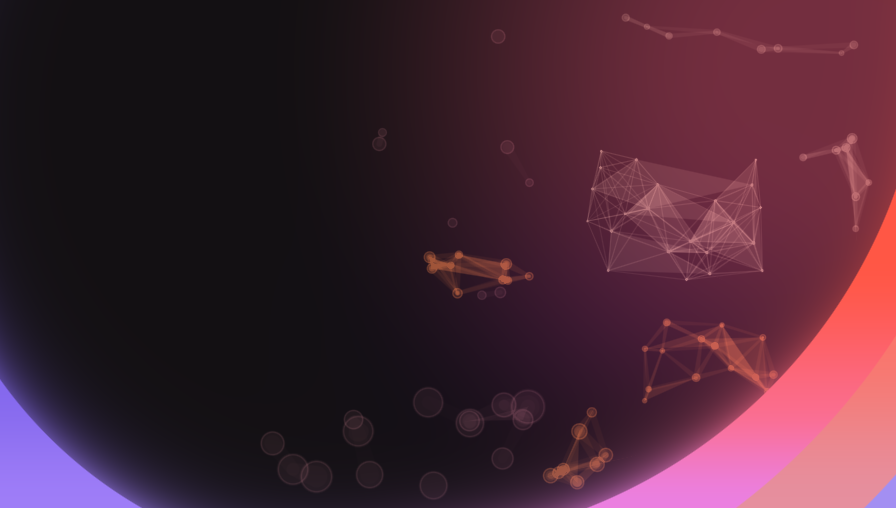
This background is drawn by a Shadertoy shader. Its source:

```glsl
// A dark disc with a maroon haze, rimmed by violet, pink and orange bands.
// Circles shape the bands; hashed node clusters draw webs, strands and rings.
// Lengths are in canvas heights, with the origin at the lower left.

vec2 hash2(float n) {
    vec3 v = fract(vec3(n) * vec3(0.1031, 0.1030, 0.0973));
    v += dot(v, v.yzx + 33.33);
    return fract((v.xx + v.yz) * v.zy);
}

float cover(float d) {
    return clamp(0.5 - d * iResolution.y / 1.4, 0.0, 1.0);
}

// Segment whose half width tapers from ra to rb
float taper(vec2 p, vec2 a, vec2 b, float ra, float rb) {
    vec2 ab = b - a;
    float h = clamp(dot(p - a, ab) / max(dot(ab, ab), 1e-6), 0.0, 1.0);
    return length(p - a - ab * h) - mix(ra, rb, h);
}

float side(vec2 p, vec2 a, vec2 b) {
    vec2 e = b - a;
    return (e.x * (p.y - a.y) - e.y * (p.x - a.x)) / max(length(e), 1e-4);
}

float triangle(vec2 p, vec2 a, vec2 b, vec2 c) {
    float turn = sign(side(c, a, b));
    return -min(turn * side(p, a, b), min(turn * side(p, b, c), turn * side(p, c, a)));
}

vec2 node(float i, float seed, vec2 spread) {
    return (hash2(i * 7.3 + seed) * 2.0 - 1.0) * spread;
}

float nodeRadius(float i, float seed, float size) {
    return size * (0.6 + 0.6 * hash2(i * 3.7 + seed + 91.0).x);
}

// Light of scattered rings, joined by struts wherever two lie within reach
float cluster(vec2 p, vec2 spread, int count, float size, float reach, float strut, float seed) {
    if (any(greaterThan(abs(p), spread + 0.05))) return 0.0;
    float light = 0.0;
    for (int i = 0; i < count; i++) {
        float fi = float(i);
        vec2 a = node(fi, seed, spread);
        float ra = nodeRadius(fi, seed, size);
        float d = length(p - a) - ra;
        light += 0.22 * cover(d) + 0.4 * cover(abs(d + 0.1 * ra) - 0.0012);
        for (int j = i + 1; j < count; j++) {
            vec2 b = node(float(j), seed, spread);
            float gap = length(b - a);
            if (gap > reach) continue;
            float rb = nodeRadius(float(j), seed, size);
            float fade = 1.0 - 0.6 * gap / reach;
            light += strut * fade * cover(taper(p, a, b, ra * 0.65, rb * 0.4));
        }
        // Facets span consecutive nodes that lie close together
        vec2 b = node(fi + 1.0, seed, spread);
        vec2 c = node(fi + 2.0, seed, spread);
        float girth = length(b - a) + length(c - b) + length(a - c);
        if (i + 2 < count && girth < reach * 3.2)
            light += 0.22 * cover(triangle(p, a, b, c));
    }
    return min(light, 1.0);
}

// Rim colour runs from violet through pink to orange
vec3 rimColor(vec2 p) {
    vec3 warm = mix(vec3(0.92, 0.50, 0.88), vec3(0.98, 0.44, 0.60), smoothstep(0.0, 0.2, p.y));
    warm = mix(warm, vec3(1.0, 0.34, 0.27), smoothstep(0.1, 0.5, p.y));
    vec3 violet = mix(vec3(0.62, 0.49, 0.97), vec3(0.52, 0.41, 0.93), smoothstep(0.0, 0.25, p.y));
    return mix(violet, warm, smoothstep(0.4, 1.1, p.x));
}

vec3 haze(vec2 p) {
    float warmth = smoothstep(1.1, 0.14, length(p - vec2(1.61, 0.86)));
    vec3 col = mix(vec3(0.075, 0.063, 0.073), vec3(0.45, 0.18, 0.245), warmth);
    vec2 q = (p - vec2(1.22, 0.36)) / vec2(0.42, 0.28);
    return col + vec3(0.01, -0.012, 0.05) * exp(-dot(q, q));
}

vec3 network(vec2 p) {
    vec3 amber = vec3(0.48, 0.25, 0.10), pale = vec3(0.36, 0.32, 0.26);
    vec3 dusk = vec3(0.23, 0.14, 0.15);
    vec3 col = pale * cluster(p - vec2(1.33, 0.59), vec2(0.20, 0.15), 22, 0.0020, 0.17, 0.45, 5.0);
    col += pale * 0.7 * cluster(p - vec2(1.46, 0.92), vec2(0.24, 0.07), 8, 0.007, 0.17, 0.25, 23.0);
    col += pale * 0.8 * cluster(p - vec2(1.65, 0.64), vec2(0.08, 0.10), 7, 0.009, 0.12, 0.25, 41.0);
    col += amber * cluster(p - vec2(0.95, 0.45), vec2(0.11, 0.05), 9, 0.010, 0.11, 0.22, 62.0);
    col += amber * cluster(p - vec2(1.40, 0.29), vec2(0.14, 0.08), 14, 0.007, 0.11, 0.24, 83.0);
    col += amber * cluster(p - vec2(1.14, 0.12), vec2(0.07, 0.07), 8, 0.015, 0.09, 0.20, 104.0);
    col += dusk * cluster(p - vec2(0.78, 0.11), vec2(0.26, 0.10), 14, 0.030, 0.09, 0.10, 127.0);
    col += dusk * cluster(p - vec2(0.90, 0.66), vec2(0.18, 0.29), 8, 0.013, 0.10, 0.15, 149.0);
    return col;
}

void mainImage(out vec4 fragColor, in vec2 fragCoord) {
    vec2 p = fragCoord / iResolution.y;

    // Disc edge blends a tight left arc into a wide right arc
    float leftArc = length(p - vec2(0.718, 0.764)) - 0.881;
    float rightArc = length(p - vec2(0.770, 0.982)) - 1.055;
    float disc = mix(leftArc, rightArc, smoothstep(0.4, 1.0, p.x));
    float outer = length(p - vec2(0.647, 1.060));

    // Bands outside the disc
    vec3 rim = rimColor(p);
    vec3 blush = mix(vec3(0.90, 0.56, 0.62), vec3(0.98, 0.46, 0.42), smoothstep(0.0, 0.35, p.y));
    vec3 bands = p.x > 1.0 ? mix(blush, rim, cover(outer - 1.329)) : rim;
    bands = mix(vec3(0.64, 0.56, 0.95), bands, p.x > 1.0 ? cover(outer - 1.495) : 1.0);

    // Disc interior with light spilling in from the rim
    float spill = mix(0.6, 0.25, smoothstep(0.1, 0.5, p.y) * smoothstep(0.8, 1.4, p.x));
    vec3 inside = haze(p) + network(p);
    inside = mix(inside, rim, spill * exp(min(disc, 0.0) * 20.0));

    fragColor = vec4(mix(bands, inside, cover(disc)), 1.0);
}
```
